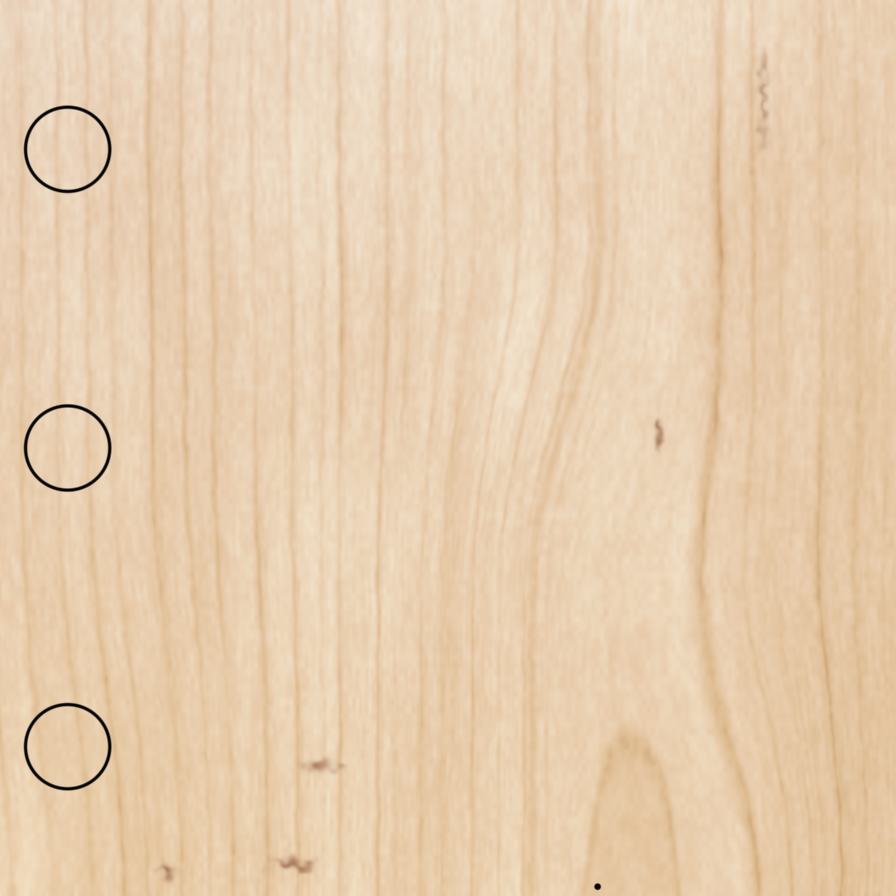
Give the GLSL for this texture, as a three.js fragment shader.

```glsl
// Pale maple board: a bent grain coordinate carries growth veins, soft bands and
// short fibres; a cathedral arch, small knots and thin ink rings lie on top.
// A single "tone" value is summed up and then sent through a four-colour ramp.

varying vec2 vUv;

const vec3 PALE  = vec3(0.94, 0.87, 0.77);
const vec3 CREAM = vec3(0.91, 0.80, 0.675);
const vec3 TAN   = vec3(0.87, 0.74, 0.58);
const vec3 VEIN  = vec3(0.80, 0.62, 0.45);
const vec3 KNOT  = vec3(0.60, 0.40, 0.28);
const vec3 INK   = vec3(0.02);

const float VEIN_COUNT    = 27.0;
const float VEIN_WIDTH    = 0.10;   // in cells
const float VEIN_STRENGTH = 1.25;
const float FIBRE_AMOUNT  = 0.55;
const float SPECK_AMOUNT  = 0.50;
const vec2  ARCH_CENTER   = vec2(0.706, -0.06);
const vec2  ARCH_RADII    = vec2(0.056, 0.235);
const float RING_X        = 0.0755;
const float RING_RADIUS   = 0.047;
const float RING_HALF     = 0.0018;
const float EDGE          = 0.0012;

float hash(vec2 p) {
  p = fract(p * vec2(0.1031, 0.1137));
  p += dot(p, p.yx + 33.33);
  return fract((p.x + p.y) * p.x * 17.0);
}

float noise(vec2 p) {
  vec2 i = floor(p), f = fract(p);
  f = f * f * (3.0 - 2.0 * f);
  return mix(mix(hash(i), hash(i + vec2(1.0, 0.0)), f.x),
             mix(hash(i + vec2(0.0, 1.0)), hash(i + 1.0), f.x), f.y);
}

float bump(float x, float center, float width) {
  float d = (x - center) / width;
  return exp(-d * d);
}

// Horizontal grain position: fibres lean and part around the heart of the board.
float grainCoord(vec2 p) {
  float u = p.x;
  u += 0.075 * bump(p.x, 0.62, 0.14) * (1.0 - smoothstep(0.35, 0.75, p.y));
  u -= 0.050 * bump(p.x, 0.86, 0.10) * (1.0 - smoothstep(0.0, 0.40, p.y));
  u -= 0.040 * bump(p.x, 0.15, 0.17) * (1.0 - smoothstep(0.0, 0.50, p.y));
  u += 0.012 * (noise(vec2(p.x * 4.0, p.y * 3.5)) - 0.5);
  return u + 0.0025 * (noise(vec2(p.x * 20.0, p.y * 45.0)) - 0.5);
}

// Growth veins: one jittered line per cell with a soft shade on one side.
float veins(float u, float y) {
  float g = u * VEIN_COUNT, sum = 0.0;
  for (int i = -1; i <= 1; i++) {
    float id = floor(g) + float(i);
    float d = g - id - 0.2 - 0.6 * hash(vec2(id, 7.0));
    float strength = 0.25 + 0.75 * hash(vec2(id, 23.0));
    strength *= 0.45 + 0.75 * noise(vec2(id * 5.3, y * 5.0));
    float shade = d > 0.0 ? exp(-d * 4.0) : exp(d * 14.0);
    sum += strength * (0.65 * bump(d, 0.0, VEIN_WIDTH) + 0.4 * shade);
  }
  return sum;
}

// Small knot with a ragged outline.
float knot(vec2 p, vec2 center, vec2 size) {
  vec2 q = (p - center) / size;
  q += 1.6 * (vec2(noise(p * 110.0), noise(p * 110.0 + 40.0)) - 0.5);
  return exp(-dot(q, q));
}

vec3 woodRamp(float t) {
  vec3 c = mix(PALE, CREAM, clamp(t, -0.5, 1.0));
  c = mix(c, TAN, clamp(t - 1.0, 0.0, 1.0));
  return mix(c, VEIN, clamp(t - 2.0, 0.0, 1.3));
}

void main() {
  vec2 p = vUv;
  float u = grainCoord(p);
  float heart = smoothstep(0.675, 0.70, u) * (1.0 - smoothstep(0.775, 0.80, u));

  // Broad shading, bands and veins
  float tone = 0.20 + 0.65 * (1.0 - p.y) + 0.55 * smoothstep(0.82, 1.0, p.x);
  tone += 0.25 * (1.0 - smoothstep(0.0, 0.2, p.x));
  tone += 0.9 * (noise(vec2(u * 14.0, p.y * 1.5)) - 0.5) * (1.0 - heart);
  tone += 0.5 * (noise(vec2(u * 70.0, p.y * 3.0)) - 0.5);
  tone += 0.5 * (noise(p * vec2(7.0, 5.0) + 9.0) - 0.5);
  tone += 0.65 * bump(u, 0.545, 0.022) * bump(p.y, 0.45, 0.3);
  tone += VEIN_STRENGTH * veins(u, p.y) * (1.0 - 0.93 * heart);
  tone += 0.9 * (bump(u, 0.67, 0.006) + bump(u, 0.802, 0.006));

  // Cathedral arch
  vec2 a = (p - ARCH_CENTER) / ARCH_RADII;
  float r = length(a) + 0.12 * (noise(p * 22.0) - 0.5);
  tone += 0.55 * (1.0 - smoothstep(0.85, 1.1, r)) + 0.85 * bump(r, 0.98, 0.07);

  // Short fibres and fine specks
  tone += FIBRE_AMOUNT * (noise(vec2(u * 230.0, p.y * 38.0)) - 0.5);
  tone += SPECK_AMOUNT * (noise(p * vec2(210.0, 120.0)) - 0.5);
  vec3 color = woodRamp(tone);
  color += vec3(-0.008, -0.006, 0.018) * (p.y - 0.4) * (1.5 - p.x);

  // Knots
  float k = knot(p, vec2(0.735, 0.515), vec2(0.005, 0.015));
  k += knot(p, vec2(0.360, 0.145), vec2(0.014, 0.005));
  k += knot(p, vec2(0.188, 0.027), vec2(0.009, 0.007));
  k += knot(p, vec2(0.325, 0.036), vec2(0.017, 0.007));
  k += 0.6 * knot(p, vec2(0.852, 0.890), vec2(0.005, 0.035));
  color = mix(color, KNOT, 0.75 * min(k, 1.0));

  // Ink rings in three equal rows, and one dot
  vec2 cell = vec2(p.x - RING_X, (fract(p.y * 3.0) - 0.5) / 3.0);
  float ring = abs(length(cell) - RING_RADIUS) - RING_HALF;
  float ink = min(ring, length(p - vec2(0.667, 0.0104)) - 0.0036);
  color = mix(color, INK, 1.0 - smoothstep(-EDGE, EDGE, ink));

  gl_FragColor = vec4(color, 1.0);
}
```
